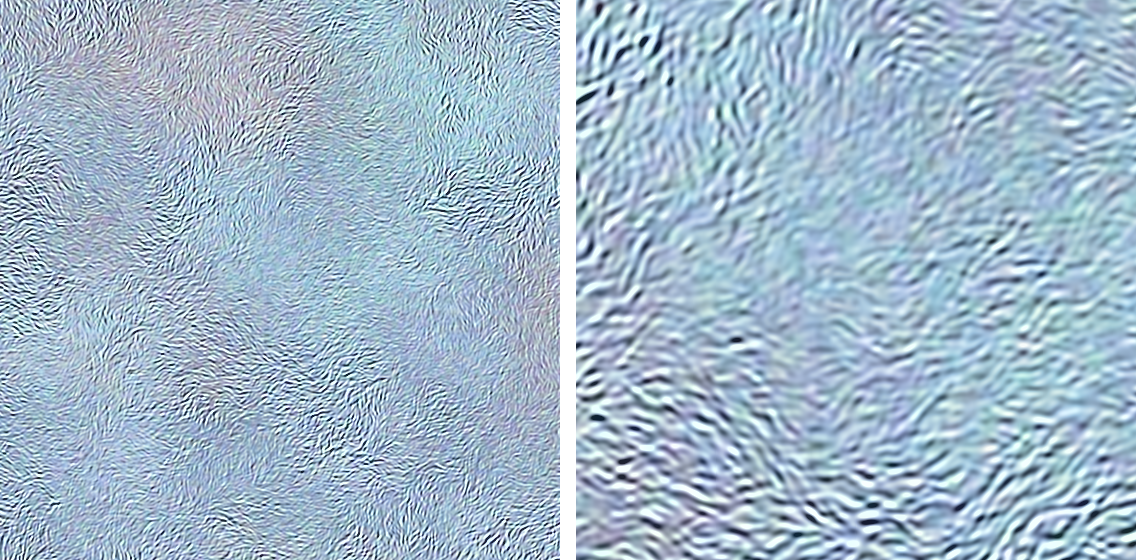
Left, the full canvas; right, a detail of the centre.
This texture is drawn by a Shadertoy shader. Its source:

```glsl
// Pale blue surface covered in short, broken, combed ticks of dark and light.
// Ticks are sparse oriented wavelets (Gabor noise) that follow a slow flow
// field; a second slow field sets their strength over a softly tinted ground.

const vec3 BLUE  = vec3(0.615, 0.708, 0.820);
const vec3 CYAN  = vec3(0.605, 0.785, 0.835);
const vec3 PINK  = vec3(0.745, 0.705, 0.755);
const vec3 LIGHT = vec3(0.900, 0.985, 0.990);
const vec3 DARK  = vec3(0.080, 0.130, 0.200);

const float CELLS = 72.0;         // wavelet cells across the canvas
const int STROKES_PER_CELL = 4;
const float TAU = 6.2831853;

// Integer hash: three random values in 0..1 for a lattice point
vec3 hash3(ivec3 cell) {
    uvec3 v = uvec3(cell + 4096) * 1664525u + 1013904223u;
    v.x += v.y * v.z; v.y += v.z * v.x; v.z += v.x * v.y;
    v ^= v >> 16u;
    v.x += v.y * v.z; v.y += v.z * v.x; v.z += v.x * v.y;
    return vec3(v >> 8u) / 16777216.0;
}

// Smooth value noise in three independent channels
vec3 noise3(vec2 p, int seed) {
    ivec2 i = ivec2(floor(p));
    vec2 f = fract(p);
    f = f * f * (3.0 - 2.0 * f);
    vec3 low  = mix(hash3(ivec3(i, seed)), hash3(ivec3(i + ivec2(1, 0), seed)), f.x);
    vec3 high = mix(hash3(ivec3(i + ivec2(0, 1), seed)), hash3(ivec3(i + 1, seed)), f.x);
    return mix(low, high, f.y);
}

vec3 fbm3(vec2 p, int seed) {
    return 0.6 * noise3(p, seed) + 0.4 * noise3(p * 2.3 + 7.1, seed + 1);
}

// Soft elliptical spot
float spot(vec2 p, vec2 centre, vec2 radius) {
    vec2 d = (p - centre) / radius;
    return exp(-dot(d, d));
}

// Direction of the strokes, mostly rising to the right
float flowAngle(vec2 p) {
    return 0.62 + 2.6 * (fbm3(p * 5.0, 11).x - 0.5) + 1.2 * (noise3(p * 24.0, 13).x - 0.5);
}

// One wavelet: a stroke along its angle with opposite bands beside it
float wavelet(vec2 d, float angle, float period, float phase) {
    vec2 along = vec2(cos(angle), sin(angle));
    float u = dot(d, along);
    float v = dot(d, vec2(-along.y, along.x));
    float envelope = exp(-0.5 * (u * u / 0.000038 + v * v / 0.000016));
    return envelope * cos(TAU * v / period + phase);
}

// Sum of the wavelets in the neighbouring cells
float strokes(vec2 p) {
    ivec2 home = ivec2(floor(p * CELLS));
    float total = 0.0;
    for (int y = -1; y <= 1; y++)
    for (int x = -1; x <= 1; x++) {
        ivec2 cell = home + ivec2(x, y);
        float angle = flowAngle((vec2(cell) + 0.5) / CELLS);
        for (int k = 0; k < STROKES_PER_CELL; k++) {
            vec3 place = hash3(ivec3(cell, 31 + k));
            vec3 shape = hash3(ivec3(cell, 61 + k));
            vec2 centre = (vec2(cell) + place.xy) / CELLS;
            float tilt = angle + 1.2 * (shape.x - 0.5);
            float period = mix(0.0066, 0.0108, shape.y);
            total += wavelet(p - centre, tilt, period, TAU * shape.z);
        }
    }
    return total;
}

// Strength of the strokes: ruffled patches around calm pools
float ruffle(vec2 p) {
    float field = 0.7 * fbm3(p * 6.0, 21).y + 0.3 * noise3(p * 30.0, 23).y;
    float patches = smoothstep(0.28, 0.72, field);
    float calm = 0.60 * spot(p, vec2(0.47, 0.50), vec2(0.19, 0.13))
               + 0.35 * spot(p, vec2(0.77, 0.35), vec2(0.13, 0.12))
               + 0.30 * spot(p, vec2(0.12, 0.34), vec2(0.13, 0.10));
    return mix(0.80, 2.60, patches) * (1.0 - calm);
}

// Slowly drifting ground colour
vec3 groundTint(vec2 p) {
    vec3 drift = fbm3(p * 5.0, 41) - 0.5;
    float cyan = spot(p, vec2(0.80, 0.84), vec2(0.22, 0.18))
               + 0.6 * spot(p, vec2(0.66, 0.52), vec2(0.14, 0.12)) + drift.x;
    float pink = spot(p, vec2(0.33, 0.90), vec2(0.24, 0.13))
               + 0.8 * spot(p, vec2(0.98, 0.42), vec2(0.09, 0.20))
               + 0.5 * spot(p, vec2(0.38, 0.30), vec2(0.06, 0.05)) + drift.y;
    vec3 tint = mix(BLUE, CYAN, clamp(cyan, 0.0, 0.8));
    tint = mix(tint, PINK, clamp(pink, 0.0, 0.7));
    return tint + 0.13 * drift.z;
}

// Push the ground towards light or dark by a signed relief
vec3 shade(vec3 ground, float relief) {
    float up = max(relief, 0.0);
    float down = max(-relief, 0.0);
    vec3 colour = mix(ground, LIGHT, min(0.48 * up, 1.15));
    return mix(colour, DARK, min(0.20 * down + 0.020 * down * down, 1.0));
}

void mainImage(out vec4 fragColor, in vec2 fragCoord) {
    vec2 p = fragCoord / min(iResolution.x, iResolution.y);
    vec3 grain = noise3(p * 230.0, 51) - 0.5;
    vec3 fleck = noise3(p * 95.0, 52) - 0.5;
    float relief = ruffle(p) * strokes(p) + 1.2 * grain.x;
    vec3 colour = shade(groundTint(p), relief) + 0.08 * fleck;
    fragColor = vec4(clamp(colour, 0.0, 1.0), 1.0);
}
```
